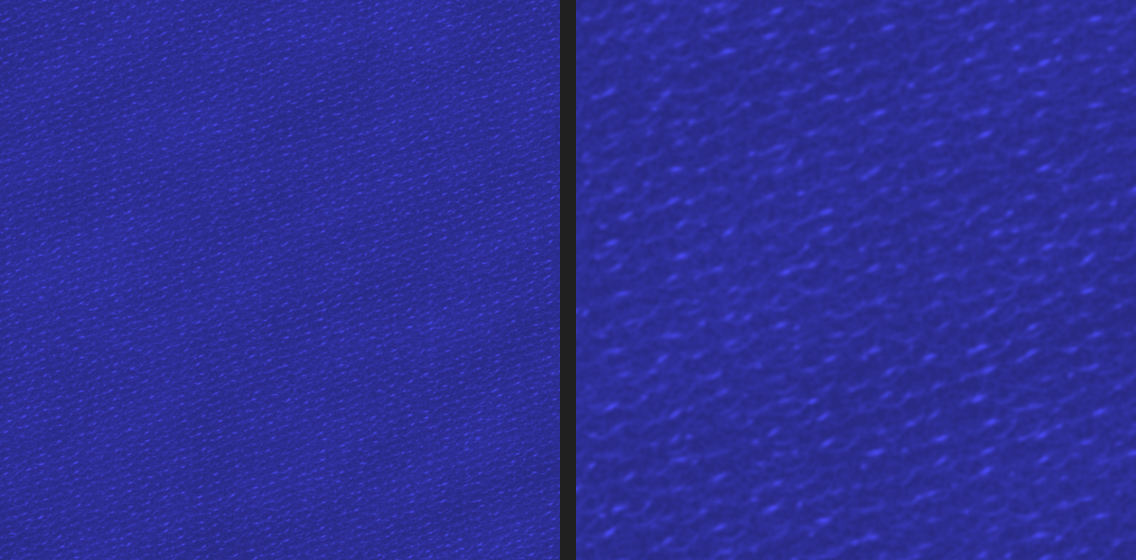
Left, the full canvas; right, a detail of the centre.
This texture is drawn by a Shadertoy shader. Its source:

```glsl
// Deep blue woven fabric with slanted rows of small sharp glints and a fine grain.

const vec3 DEEP_BLUE = vec3(0.170, 0.171, 0.560);
const vec3 GLINT_BLUE = vec3(0.250, 0.252, 0.840);

const vec2 WEAVE_COUNT = vec2(32.0, 64.0);  // stitches across and up the canvas
const float ROW_SLOPE = 0.30;               // rise of the stitch rows
const float STITCH_TILT = 0.40;             // angle of one stitch, radians
const float JITTER = 0.38;                  // scatter, in cells
const float THREAD_BEND = 38.0;             // curvature of the dim threads

const vec2 GLINT_SIZE = vec2(0.0042, 0.0018);
const vec2 SPARK_SIZE = vec2(0.0025, 0.0017);
const vec2 THREAD_SIZE = vec2(0.0088, 0.0018);
const vec2 GRAIN_COUNT = vec2(150.0, 215.0);
const float SPECK_COUNT = 290.0;
const vec2 FOLD_COUNT = vec2(3.5, 12.0);

const float BASE_TONE = 0.03;
const float GLINT_TONE = 0.98;
const float SPARK_TONE = 0.68;
const float THREAD_TONE = 0.36;
const float ROW_TONE = 0.045;
const float GRAIN_TONE = 0.26;
const float SPECK_TONE = 0.20;
const float FOLD_TONE = 0.15;
const float BAND_TONE = 0.09;

const vec2 PATCH_CENTER = vec2(0.742, 0.965);
const float PATCH_RADIUS = 0.075;
const float PATCH_TONE = 0.08;

vec2 hash2(vec2 cell) {
    vec3 h = fract(cell.xyx * vec3(0.1031, 0.1030, 0.0973));
    h += dot(h, h.yzx + 33.33);
    return fract((h.xx + h.yz) * h.zy);
}

float cornerSlope(vec2 cell, vec2 corner, vec2 local) {
    float angle = 6.28318 * hash2(cell + corner + 57.0).x;
    return dot(vec2(cos(angle), sin(angle)), local - corner);
}

float gradientNoise(vec2 p) {
    vec2 cell = floor(p);
    vec2 f = p - cell;
    vec2 u = f * f * f * (f * (f * 6.0 - 15.0) + 10.0);
    float low = mix(cornerSlope(cell, vec2(0, 0), f), cornerSlope(cell, vec2(1, 0), f), u.x);
    float high = mix(cornerSlope(cell, vec2(0, 1), f), cornerSlope(cell, vec2(1, 1), f), u.x);
    return mix(low, high, u.y);
}

vec2 rotate(vec2 p, float angle) {
    float c = cos(angle), s = sin(angle);
    return vec2(c * p.x + s * p.y, c * p.y - s * p.x);
}

// Soft elliptical stroke along the x axis, curved by bend
float stroke(vec2 p, vec2 size, float bend) {
    p.y -= bend * p.x * p.x;
    vec2 q = p / size;
    return exp(-dot(q, q));
}

vec2 weaveGrid(vec2 uv) {
    return vec2(uv.x, uv.y - ROW_SLOPE * uv.x) * WEAVE_COUNT;
}

// One layer of jittered strokes on the slanted weave grid
float stitches(vec2 uv, vec2 shift, vec2 size, float bend, float seed) {
    vec2 grid = weaveGrid(uv) + shift;
    vec2 cell = floor(grid);
    float sum = 0.0;
    for (int j = -1; j <= 1; j++) {
        for (int i = -1; i <= 1; i++) {
            vec2 id = cell + vec2(i, j);
            vec2 center = id + 0.5 + JITTER * (hash2(id + seed) - 0.5);
            vec2 d = (grid - center) / WEAVE_COUNT;
            d.y += ROW_SLOPE * d.x;
            vec2 vary = hash2(id + seed + 131.0);
            float angle = STITCH_TILT + 0.5 * (vary.y - 0.5);
            sum += mix(0.3, 1.25, vary.x) * stroke(rotate(d, angle), size, bend);
        }
    }
    return sum;
}

void mainImage(out vec4 fragColor, in vec2 fragCoord) {
    vec2 uv = fragCoord / iResolution.xy;
    vec2 along = rotate(uv, STITCH_TILT);

    // Cloth: two grains, slanted folds, faint upright bands and row ridges
    float tone = BASE_TONE;
    tone += GRAIN_TONE * gradientNoise(along * GRAIN_COUNT);
    tone += SPECK_TONE * gradientNoise(uv * SPECK_COUNT + 3.1);
    tone += FOLD_TONE * gradientNoise(along * FOLD_COUNT + 7.3);
    tone += BAND_TONE * gradientNoise(uv * vec2(10.0, 1.5) + 21.7);
    tone -= ROW_TONE * cos(6.28318 * weaveGrid(uv).y);

    // Stitches: bright glints, sparks between them and dim curved threads
    tone += GLINT_TONE * stitches(uv, vec2(0.0), GLINT_SIZE, 0.0, 11.0);
    tone += SPARK_TONE * stitches(uv, vec2(0.5, 0.15), SPARK_SIZE, 0.0, 43.0);
    tone += THREAD_TONE * stitches(uv, vec2(0.3, 0.1), THREAD_SIZE, THREAD_BEND, 79.0);
    tone += THREAD_TONE * stitches(uv, vec2(0.75, 0.5), THREAD_SIZE, THREAD_BEND, 97.0);

    // Worn lighter patch
    float patchDistance = length(uv - PATCH_CENTER);
    tone += PATCH_TONE * (1.0 - smoothstep(0.75, 1.1, patchDistance / PATCH_RADIUS));

    tone = clamp(tone, -0.12, 1.25);
    fragColor = vec4(mix(DEEP_BLUE, GLINT_BLUE, tone), 1.0);
}
```
